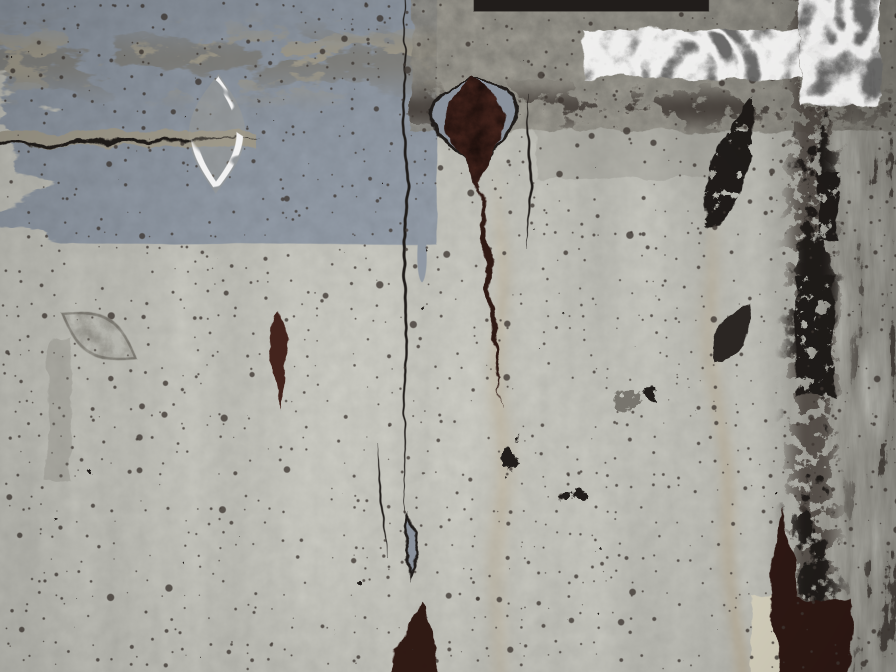
Write a Shadertoy shader that draws this texture.

```glsl
// Weathered painted metal wall with a blue patch, torn foil, flaking strip, peels and cracks.
const vec3 WALL  = vec3(.755, .755, .725);
const vec3 BLUE  = vec3(.565, .60, .645);
const vec3 GRIME = vec3(.47, .46, .43);
const vec3 BEIGE = vec3(.64, .62, .56);
const vec3 RUST  = vec3(.19, .10, .08);
const vec3 STAIN = vec3(.70, .59, .42);
const vec3 SOOT  = vec3(.13, .115, .105);
const vec3 CREAM = vec3(.88, .86, .78);
const float ROUGHNESS = .018, VIGNETTE = .24;
float aa; // half width of a smoothed edge
vec3 col; // surface painted so far

vec2 hash2(vec2 p) {
  vec3 q = fract(p.xyx * vec3(.1031, .1030, .0973));
  q += dot(q, q.yzx + 33.33);
  return fract((q.xx + q.yz) * q.zy);
}
float corner(vec2 i, vec2 f, vec2 o) { return dot(hash2(i + o) * 2. - 1., f - o); }
float noise(vec2 p) {
  vec2 i = floor(p), f = p - i, u = f * f * (3. - 2. * f), e = vec2(1, 0);
  return 1.4 * mix(mix(corner(i, f, e.yy), corner(i, f, e.xy), u.x),
                   mix(corner(i, f, e.yx), corner(i, f, e.xx), u.x), u.y);
}
float fbm(vec2 p) {
  float sum = 0., amp = .5;
  for (int k = 0; k < 5; k++) { sum += amp * noise(p); p = p * 2.03 + 17.; amp *= .5; }
  return sum;
}
// Coverage and shapes
float bump(float x) { return exp(-x * x); }
float cover(float d) { return 1. - smoothstep(-aa, aa, d); }
float patches(float n, float level) { return smoothstep(level - .04, level + .04, n); }
void paint(vec3 ink, float m) { col = mix(col, ink, clamp(m, 0., 1.)); }
void fill(vec3 ink, float d) { paint(ink, cover(d)); }
float box(vec2 p, float x, float y, float w, float h) {
  p = abs(p - vec2(x, y)) - vec2(w, h);
  return max(p.x, p.y);
}
float leaf(vec2 p, vec4 ends, float width, float bias) {
  vec2 axis = ends.zw - ends.xy;
  float len = length(axis);
  axis /= len;
  p -= ends.xy;
  float t = dot(p, axis) / len, side = abs(p.x * axis.y - p.y * axis.x);
  float d = side - width * sin(3.14159 * pow(clamp(t, 0., 1.), bias));
  return max(d, (abs(t - .5) - .5) * len);
}
void smudge(vec3 ink, vec2 p, float x, float y, float w, float h) {
  paint(ink, patches(fbm(p * 42.) + .6 * bump(length((p - vec2(x, y)) / vec2(w, h))), .5));
}
// Painted areas
void wall(vec2 p) {
  float streak = fbm(vec2(p.x * 13., p.y * 1.3)), x = p.x + .02 * noise(p * 5.);
  col = WALL * (1. + .09 * streak + .06 * fbm(p * 50.));
  float rust = bump((x - .748) / .014) + bump((x - 1.1 + .08 * p.y) / .014);
  paint(STAIN, .42 * rust * (.5 + streak) * (1. - smoothstep(.55, .8, p.y)));
}
void upperPaint(vec2 p, vec2 q, float fine) {
  float worn = fbm(p * vec2(9, 20));
  float blue = cover(box(p + .004 * worn, .31, .85, .34, .213));
  float kept = patches(worn + 4. * (p.x - .07) + 2. * max(p.y - .77, 0.), -.05);
  paint(BLUE * (1. + .08 * fine), blue * kept);
  fill(BLUE, leaf(p, vec4(.628, .58, .628, .70), .007, .6));
  float band = bump((p.y - .91) / .045) * blue;
  paint(GRIME * 1.08, .75 * band * patches(worn + .4 * band, .28));
  paint(BEIGE, band * patches(fbm(p * vec2(12, 24) + 8.), .13));
  fill(BEIGE, box(q, .17, .793, .21, .011));
  fill(SOOT, leaf(q, vec4(-.1, .78, .385, .795), .003, 1.));
  float grime = cover(box(q, .98, .92, .37, .115));
  paint(GRIME * 1.18 * (1. + .3 * fine), .8 * grime);
  paint(GRIME, .22 * cover(box(q, .95, .77, .15, .035)));
  float row = bump((p.y - .838) / .03) * grime;
  paint(SOOT * 1.9, .8 * row * patches(worn + .5 * fine + .2 * row, .2));
}
void sideStrip(vec2 p, vec2 q, float fine) {
  float streak = fbm(p * vec2(38, 6)), band = 1. - smoothstep(.01, .06, abs(p.x - 1.21));
  float flake = fbm(p * vec2(17, 11) + 3.) + .4 * fine + .35 * band;
  paint(GRIME, smoothstep(1.12, 1.29, p.x) * (.5 + streak));
  paint(SOOT * 1.8, .8 * smoothstep(1.24, 1.3, p.x) * patches(streak + .4 * fine, .2));
  paint(SOOT * 2.2, .8 * band * patches(fine + .3 * band, .22));
  paint(SOOT, band * patches(flake, .38));
  float scrap = min(leaf(q, vec4(1.055, .66, 1.125, .86), .028, .8), box(q, 1.212, .5, .028, .09));
  paint(SOOT, cover(min(scrap, box(q, 1.233, .695, .015, .05))) * patches(fine, -.14));
  fill(CREAM, box(q, 1.14, .05, .022, .065));
  fill(RUST, min(box(q, 1.212, .04, .054, .07), leaf(q, vec4(1.165, .03, 1.165, .24), .02, .8)));
}
void foil(vec2 p, vec2 q, float fine) {
  float crease = abs(noise(q * vec2(24, 15) + 2. * noise(p * 9.))) + .35 * fine;
  float sheet = min(box(q, 1.03, .92, .16, .036), box(q, 1.25, .93, .06, .09));
  paint(mix(vec3(.98), vec3(.4), smoothstep(.12, .5, crease)), .9 * cover(sheet));
  float tape = leaf(p, vec4(.321, .712, .325, .89), .042, 1.);
  paint(BEIGE, .3 * cover(tape));
  paint(vec3(.95), cover(abs(tape + .008) - .005) * patches(noise(p * 25.), .05));
  fill(SOOT, box(p, .88, 1., .175, .017));
}
void flap(vec2 q, vec4 ends, float width, float bias, float rim) {
  float d = leaf(q, ends, width, bias);
  fill(SOOT, d);
  fill(BLUE * .95, d + rim);
}
void peels(vec2 p, vec2 q, float fine) {
  vec4 drop = vec4(.715, .72, .70, .89);
  flap(q, drop, .066, 1.7, .006);
  flap(q, vec4(.612, .13, .61, .24), .009, 1., .004);
  fill(RUST * (1. + fine), leaf(q, drop, .043, 1.4));
  fill(RUST, leaf(q, vec4(.747, .39, .711, .75), .0045, 1.2));
  fill(RUST * 1.4, leaf(q, vec4(.416, .39, .415, .54), .016, 1.4));
  fill(RUST, leaf(q, vec4(.61, -.07, .628, .105), .037, .75));
  fill(SOOT * 1.3, leaf(q, vec4(1.065, .465, 1.118, .548), .023, .8));
  float oval = leaf(p, vec4(.09, .535, .205, .465), .031, 1.);
  paint(GRIME, cover(oval) * (.25 + .6 * cover(abs(oval + .003) - .002) + fine));
  paint(GRIME, .28 * cover(box(q, .088, .39, .016, .105)));
  smudge(GRIME, p, .935, .405, .045, .022);
  smudge(SOOT, p, .968, .415, .02, .02);
  smudge(SOOT, p, .762, .314, .018, .026);
  smudge(SOOT, p, .845, .262, .035, .012);
}
void cracksAndSpecks(vec2 p) {
  vec2 bent = p + vec2(.008 * noise(vec2(p.y * 9., 4)) + .003 * noise(p.yy * 45.), 0);
  fill(SOOT, leaf(bent, vec4(.603, .2, .603, 1.1), .0022, 1.));
  fill(SOOT, leaf(bent, vec4(.575, .17, .562, .34), .0015, 1.));
  fill(SOOT, leaf(bent, vec4(.785, .63, .788, .86), .002, 1.));
  for (float k = 0.; k < 3.; k++) {
    float scale = 22. + 17. * k;
    vec2 g = p * scale + k * 31., cell = floor(g), rnd = hash2(cell + 60.);
    float r = length(g - cell - .25 - .5 * hash2(cell));
    paint(SOOT * 2., .8 * cover((r - .03 - .09 * rnd.y) / scale) * step(rnd.x, .22));
  }
}
void mainImage(out vec4 fragColor, in vec2 fragCoord) {
  aa = .9 / iResolution.y;
  vec2 p = fragCoord / iResolution.y, c = p - vec2(.63, .4);
  vec2 q = p + ROUGHNESS * vec2(fbm(p * 22.), fbm(p * 22. + 50.));
  float fine = fbm(p * 43.);
  wall(p);
  upperPaint(p, q, fine);
  sideStrip(p, q, fine);
  cracksAndSpecks(p);
  col *= 1. - VIGNETTE * dot(c, c);
  foil(p, q, fine);
  peels(p, q, fine);
  fragColor = vec4(col, 1);
}
```
